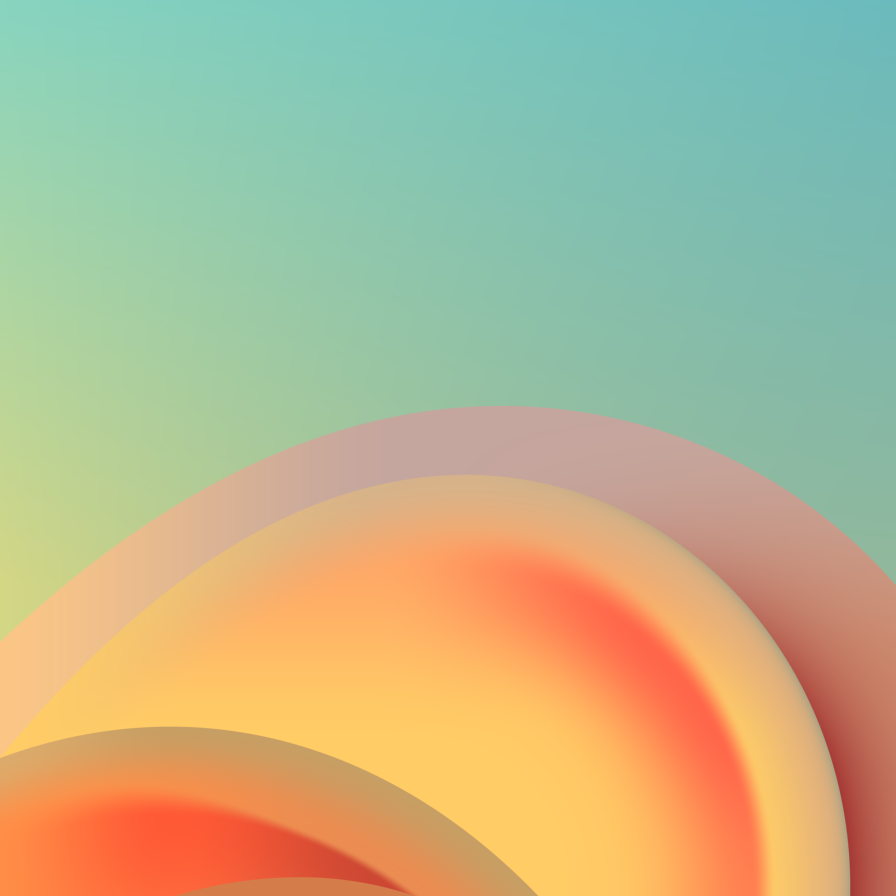
This background is drawn by a Shadertoy shader. Its source:

```glsl
// Nested, softly lit shells rising over a teal-to-lime sky.
// Each shell is a lopsided dome (parabola on the left, ellipse on the right);
// its approximate edge distance drives the rim, glowing crease and shadow.

#define RIM_WIDTH 0.105     // edge to crease, large shell
#define SMALL_RIM 0.096     // edge to crease, small shell
#define GLOW_REACH 0.095    // inward fade of the large crease
#define SMALL_REACH 0.16    // inward fade of the small crease
#define SHADOW_REACH 0.055  // shadow cast on the back shell

// Signed distance estimate, positive inside the dome.
// spread: parabola width; radii: right half ellipse.
float dome(vec2 p, vec2 apex, float spread, vec2 radii) {
    vec2 q = p - apex;
    if (q.x < 0.0) {
        return (-q.y - q.x * q.x / spread) / length(vec2(2.0 * q.x / spread, 1.0));
    }
    vec2 e = vec2(q.x, q.y + radii.y) / radii;
    float r = length(e);
    return (1.0 - r) * r / max(length(e / radii), 1e-4);
}

// Glow that rises over the rim and fades inward from the crease.
float crease(float d, float width, float softness, float reach) {
    float inward = max(d - width, 0.0) / reach;
    return smoothstep(width - softness, width + 0.004, d) * exp(-inward * inward);
}

float cover(float d) {
    float pixel = 0.8 / min(iResolution.x, iResolution.y);
    return smoothstep(-pixel, pixel, d);
}

vec3 sky(vec2 p) {
    vec3 high = mix(vec3(0.53, 0.83, 0.75), vec3(0.42, 0.73, 0.74), p.x);
    float across = 1.0 - pow(1.0 - p.x, 1.8);
    vec3 low = mix(vec3(0.83, 0.84, 0.52), vec3(0.57, 0.72, 0.61), across);
    return mix(high, low, clamp((1.0 - p.y) / 0.65, 0.0, 1.0));
}

vec3 backShell(vec2 p, float frontDistance) {
    vec3 peach = vec3(0.99, 0.78, 0.52);
    vec3 mauve = vec3(0.77, 0.65, 0.62);
    vec3 clay = vec3(0.81, 0.56, 0.44);
    vec3 color = mix(peach, mauve, smoothstep(-0.05, 0.47, p.x));
    float lowRight = smoothstep(0.56, 0.22, p.y) * smoothstep(0.45, 0.9, p.x);
    color = mix(color, clay, lowRight);
    // shadow of the large shell, deepest toward the lower right
    float shadow = exp(-max(-frontDistance, 0.0) / SHADOW_REACH);
    shadow *= smoothstep(0.5, 0.97, p.x) * smoothstep(0.52, 0.12, p.y);
    return mix(color, vec3(0.64, 0.20, 0.19), 0.95 * shadow);
}

vec3 largeShell(vec2 p, float d) {
    vec3 yellow = vec3(1.0, 0.80, 0.40);
    vec3 orange = vec3(1.0, 0.65, 0.40);
    vec3 tan = vec3(0.84, 0.70, 0.54);
    float right = smoothstep(0.55, 0.9, p.x);
    vec3 body = mix(orange, yellow, smoothstep(0.40, 0.17, p.y));
    vec3 rim = mix(yellow, tan, smoothstep(0.0, 0.45, p.x));
    rim = mix(rim, vec3(0.89, 0.69, 0.49), right);
    vec3 color = mix(rim, body, smoothstep(0.0, RIM_WIDTH, d));
    // red crease along the right
    float heat = smoothstep(0.42, 0.72, p.x) * mix(0.75, 1.0, smoothstep(0.0, 0.2, p.y));
    float softness = mix(0.05, 0.022, right);
    float glow = heat * crease(d, RIM_WIDTH, softness, GLOW_REACH);
    color = mix(color, vec3(1.0, 0.40, 0.29), glow);
    // cool lip at the outer edge
    float lip = exp(-max(d, 0.0) / 0.008) * smoothstep(0.5, 0.9, p.x);
    return mix(color, vec3(0.60, 0.62, 0.52), 0.8 * lip);
}

vec3 smallShell(vec2 p, float d) {
    vec3 rim = mix(vec3(0.86, 0.67, 0.42), vec3(0.78, 0.62, 0.39), smoothstep(0.0, 0.2, p.x));
    vec3 body = mix(vec3(1.0, 0.56, 0.28), vec3(0.92, 0.55, 0.32), smoothstep(0.1, 0.4, p.x));
    vec3 color = mix(rim, body, smoothstep(0.0, SMALL_RIM * 0.85, d));
    vec3 ember = mix(vec3(1.0, 0.35, 0.21), vec3(0.80, 0.28, 0.20), smoothstep(0.2, 0.43, p.x));
    float softness = mix(0.04, 0.008, smoothstep(0.1, 0.35, p.x));
    float heat = smoothstep(-0.02, 0.19, p.x);
    return mix(color, ember, heat * crease(d, SMALL_RIM, softness, SMALL_REACH));
}

void mainImage(out vec4 fragColor, in vec2 fragCoord) {
    vec2 p = fragCoord / iResolution.xy;

    float back = dome(p, vec2(0.560, 0.547), 1.19, vec2(0.580, 0.575));
    float large = dome(p, vec2(0.521, 0.470), 0.86, vec2(0.428, 0.460));
    float small = dome(p, vec2(0.190, 0.189), 1.03, vec2(0.670, 0.900));
    float core = dome(p, vec2(0.335, 0.021), 0.93, vec2(0.400, 0.400));

    // layers from back to front
    vec3 color = sky(p);
    color = mix(color, backShell(p, large), cover(back));
    color = mix(color, largeShell(p, large), cover(large));
    color = mix(color, smallShell(p, small), cover(small));
    color = mix(color, vec3(0.83, 0.49, 0.29), cover(core));

    fragColor = vec4(color, 1.0);
}
```
